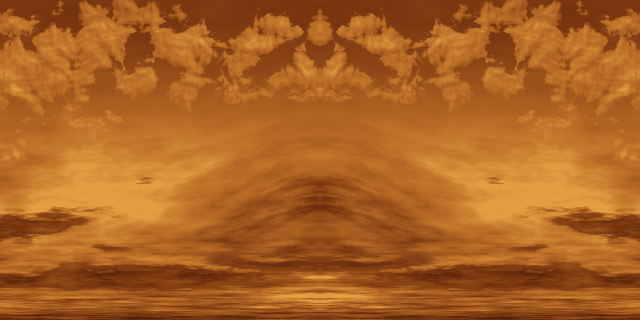
A Shadertoy shader for this background:

```glsl
// An amber sunset sky, mirrored about the vertical centre line.
// Soft glows set the light, warped gradient noise cuts cumulus from ellipses,
// and stretched noise draws the wisps and the dark banks above the horizon.

const int CLOUD_COUNT = 12;
const float CLOUD_SCALE = 11.0;    // noise cells per canvas height
const float CLOUD_RAGGED = 1.25;   // how deeply noise erodes the clouds
const float CLOUD_TONE = 3.0;
const float WISP_STRENGTH = 1.7;
const float STREAK_STRENGTH = 2.6;
const float ROUGHNESS = 0.59;      // gain from one noise octave to the next

// Tones 0 to 5, from shadow to glow
const vec3 PALETTE[6] = vec3[6](
    vec3(0.32, 0.12, 0.035), vec3(0.47, 0.21, 0.06), vec3(0.59, 0.31, 0.10),
    vec3(0.70, 0.40, 0.14), vec3(0.78, 0.49, 0.18), vec3(0.89, 0.62, 0.26));

// Cumulus ellipses: centre (distance from the mirror line, height), radii
const vec4 CLOUDS[CLOUD_COUNT] = vec4[CLOUD_COUNT](
    vec4(0.84, 0.80, 0.25, 0.15), vec4(0.98, 0.73, 0.16, 0.12),
    vec4(0.66, 0.93, 0.14, 0.10), vec4(0.42, 0.83, 0.09, 0.14),
    vec4(0.71, 0.59, 0.11, 0.07), vec4(0.97, 0.51, 0.07, 0.05),
    vec4(0.00, 0.91, 0.11, 0.06), vec4(0.15, 0.93, 0.08, 0.04),
    vec4(0.26, 0.77, 0.10, 0.08), vec4(0.00, 0.76, 0.26, 0.06),
    vec4(0.19, 0.86, 0.08, 0.04), vec4(0.56, 0.76, 0.11, 0.06));

vec2 gradientAt(vec2 cell) {
    float h = fract(sin(dot(cell, vec2(127.1, 311.7))) * 43758.5);
    return vec2(cos(6.2832 * h), sin(6.2832 * h));
}

float gradientNoise(vec2 p) {
    vec2 i = floor(p), f = fract(p);
    vec2 u = f * f * f * (f * (f * 6.0 - 15.0) + 10.0);
    vec2 e = vec2(1.0, 0.0);
    float low = mix(dot(gradientAt(i), f), dot(gradientAt(i + e), f - e), u.x);
    float high = mix(dot(gradientAt(i + e.yx), f - e.yx),
                     dot(gradientAt(i + 1.0), f - 1.0), u.x);
    return 1.4 * mix(low, high, u.y);
}

float fbm(vec2 p) {
    float sum = 0.0, amplitude = 0.55;
    for (int i = 0; i < 5; i++) {
        sum += amplitude * gradientNoise(p);
        p = p * 2.03 + vec2(17.3, 9.1);
        amplitude *= ROUGHNESS;
    }
    return sum;
}

// Soft elliptical spot, 1 at its centre
float spot(vec2 p, vec2 centre, vec2 radii) {
    vec2 d = (p - centre) / radii;
    return exp(-dot(d, d));
}

vec3 toneColour(float tone) {
    vec3 colour = PALETTE[0];
    for (int i = 1; i < 6; i++)
        colour = mix(colour, PALETTE[i], clamp(tone - float(i - 1), 0.0, 1.0));
    return colour;
}

// Broad light: dark zenith, side glows and a dim middle
float skyTone(vec2 p) {
    float tone = 2.9 - 1.8 * smoothstep(0.55, 0.95, p.y);
    tone -= 0.9 * smoothstep(0.22, 0.0, p.y);
    tone += 2.0 * spot(p, vec2(0.58, 0.42), vec2(0.25, 0.16));
    tone += 1.3 * spot(p, vec2(0.92, 0.32), vec2(0.32, 0.14));
    tone += 0.4 * spot(p, vec2(0.20, 0.58), vec2(0.30, 0.12));
    return tone - 0.8 * spot(p, vec2(0.0, 0.28), vec2(0.40, 0.13));
}

float cumulusDensity(vec2 p) {
    float cover = 0.0;
    for (int i = 0; i < CLOUD_COUNT; i++)
        cover = max(cover, spot(p, CLOUDS[i].xy, CLOUDS[i].zw));
    vec2 q = p * CLOUD_SCALE;
    q += 0.25 * vec2(gradientNoise(q + 4.0), gradientNoise(q + 31.0));
    return cover + CLOUD_RAGGED * smoothstep(0.0, 0.3, cover) * fbm(q) - 0.40;
}

void mainImage(out vec4 fragColor, in vec2 fragCoord) {
    vec2 p = fragCoord / iResolution.y;
    p.x = abs(p.x - 0.5 * iResolution.x / iResolution.y);
    float tone = skyTone(p);

    // Wisps follow arches that bend down from the mirror line
    float x2 = p.x * p.x;
    vec2 arch = vec2(p.x, p.y + 0.16 * x2 / (x2 + 0.08));
    float wisp = fbm(vec2(arch.x * 4.5, arch.y * 15.0) + 5.0);
    float wispZone = smoothstep(0.68, 0.45, p.y) * smoothstep(0.08, 0.25, p.y);
    tone += WISP_STRENGTH * wisp * (0.2 + 0.8 * wispZone);

    // Rippled lens cloud beneath a thin bright rim
    float ripple = fbm(vec2(arch.x * 9.0, arch.y * 38.0) + 71.0);
    tone += (2.2 * ripple - 1.0) * spot(arch, vec2(0.0, 0.37), vec2(0.30, 0.07));
    tone += (0.8 + 1.5 * ripple) * spot(arch, vec2(0.0, 0.445), vec2(0.16, 0.010));

    // Cumulus, shaded by the density slope towards the light
    float density = cumulusDensity(p);
    float slope = density - cumulusDensity(p + vec2(-0.008, 0.012));
    float body = CLOUD_TONE + 1.5 * slope + 0.8 * density - 0.9 * smoothstep(0.9, 1.03, p.y);
    tone = mix(tone, max(body, tone + 0.2), smoothstep(-0.02, 0.20, density));

    // Streaks tighten towards the horizon
    float depth = 3.2 * log(p.y + 0.06);
    float streak = fbm(vec2(p.x * 4.5, depth * 3.2) + 21.0);
    tone += STREAK_STRENGTH * streak * smoothstep(0.34, 0.16, p.y);

    // Dark banks: the side wedge, the long band and small drifting scraps
    float ragged = fbm(vec2(p.x * 7.0, p.y * 30.0) + 43.0);
    float bank = spot(p, vec2(1.02, 0.285 - 0.1 * (p.x - 1.0)), vec2(0.30, 0.042));
    bank = max(bank, spot(p, vec2(0.55, 0.135), vec2(0.40, 0.042)));
    bank = max(bank, 0.9 * spot(p, vec2(0.97, 0.125), vec2(0.28, 0.026)));
    bank = max(bank, 0.65 * spot(p, vec2(0.10, 0.175), vec2(0.35, 0.03)));
    bank = max(bank, 0.6 * spot(p, vec2(0.66, 0.225), vec2(0.07, 0.012)));
    bank = max(bank, 0.4 * spot(p, vec2(0.56, 0.44), vec2(0.05, 0.02)));
    float bankMask = smoothstep(0.22, 0.60, bank + 0.7 * ragged * smoothstep(0.0, 0.2, bank));
    tone = mix(tone, 0.8 + 2.0 * ragged, 0.92 * bankMask);

    // Reflected light at the foot of the sky, then the dark ground line
    float shimmer = 1.0 + 1.5 * streak;
    tone += 2.2 * shimmer * spot(p, vec2(0.0, 0.065), vec2(0.20, 0.035));
    tone += 2.0 * shimmer * spot(p, vec2(0.0, 0.13), vec2(0.09, 0.012));
    tone += 0.9 * shimmer * spot(p, vec2(0.75, 0.06), vec2(0.35, 0.025));
    tone -= 1.2 * smoothstep(0.03, 0.005, p.y);

    fragColor = vec4(toneColour(tone), 1.0);
}
```
